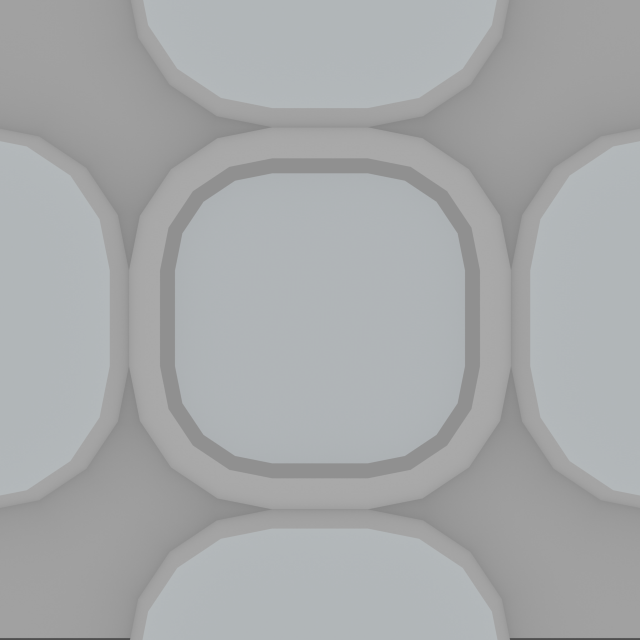
This pattern is drawn by a three.js fragment shader. Its source:

```glsl
varying vec2 vUv;

#define CENTER vec2(0.5, 0.5026)
#define PITCH 0.600
#define LIFTED_PITCH 0.613
#define FLAT_HALF 0.0745
#define TILE_HALF 0.2985
#define GROOVE_HALF 0.250
#define PLATE_HALF 0.2266
#define SIDE_HALF 0.3015
#define SIDE_TOP_HALF 0.2845
#define FACET 0.3926991
#define SOFT 0.0011

// Square whose corners are arcs cut into four straight facets
float facetedSquare(vec2 p, float halfSize) {
  vec2 q = abs(p) - FLAT_HALF;
  float reach = max(q.x, q.y);
  if (min(q.x, q.y) > 0.0) {
    float turn = mod(atan(q.y, q.x), FACET) - 0.5 * FACET;
    reach = length(q) * cos(turn) / cos(0.5 * FACET);
  }
  return reach + FLAT_HALF - halfSize;
}

float fill(float d) {
  return 1.0 - smoothstep(-SOFT, SOFT, d);
}

// Darkening that fades with distance from an edge
float contact(float d, float strength, float falloff) {
  return 1.0 - strength * exp(-abs(d) * falloff);
}

float hash(vec2 p) {
  return fract(sin(dot(p, vec2(127.1, 311.7))) * 43758.5453);
}

void main() {
  vec2 p = vUv - CENTER;

  // Fold the four neighbours onto one
  vec2 q = abs(p);
  q = q.x > q.y ? q : q.yx;
  float tile = facetedSquare(p, TILE_HALF);
  float groove = facetedSquare(p, GROOVE_HALF);
  float plate = facetedSquare(p, PLATE_HALF);
  float side = facetedSquare(q - vec2(PITCH, 0.0), SIDE_HALF);
  float sideTop = facetedSquare(q - vec2(LIFTED_PITCH, 0.0), SIDE_TOP_HALF);

  // Ground, shaded towards the tiles, with a dark lower border
  vec3 color = vec3(0.632);
  color *= contact(tile, 0.07, 22.0) * contact(side, 0.07, 22.0);
  color *= contact(min(tile, side), 0.04, 150.0);
  color = mix(color, vec3(0.31), fill(vUv.y - 0.003));

  // Neighbour tiles: bevel, then raised face
  vec3 bevel = vec3(0.646) * contact(side, 0.07, 170.0);
  bevel *= contact(tile, 0.04, 45.0);
  color = mix(color, bevel, fill(side));
  vec3 sideFace = vec3(0.694, 0.713, 0.722) * contact(sideTop, -0.012, 25.0);
  color = mix(color, sideFace, fill(sideTop));

  // Central tile: ring, groove and plate
  vec3 ring = vec3(0.662) * contact(tile, 0.07, 130.0);
  color = mix(color, ring, fill(tile));
  color = mix(color, vec3(0.565), fill(groove));
  vec3 face = vec3(0.690, 0.708, 0.718) * contact(plate, 0.02, 35.0);
  color = mix(color, face, fill(plate));

  // Faint grain
  color += (hash(floor(vUv * 512.0)) - 0.5) * 0.003;
  gl_FragColor = vec4(color, 1.0);
}
```
